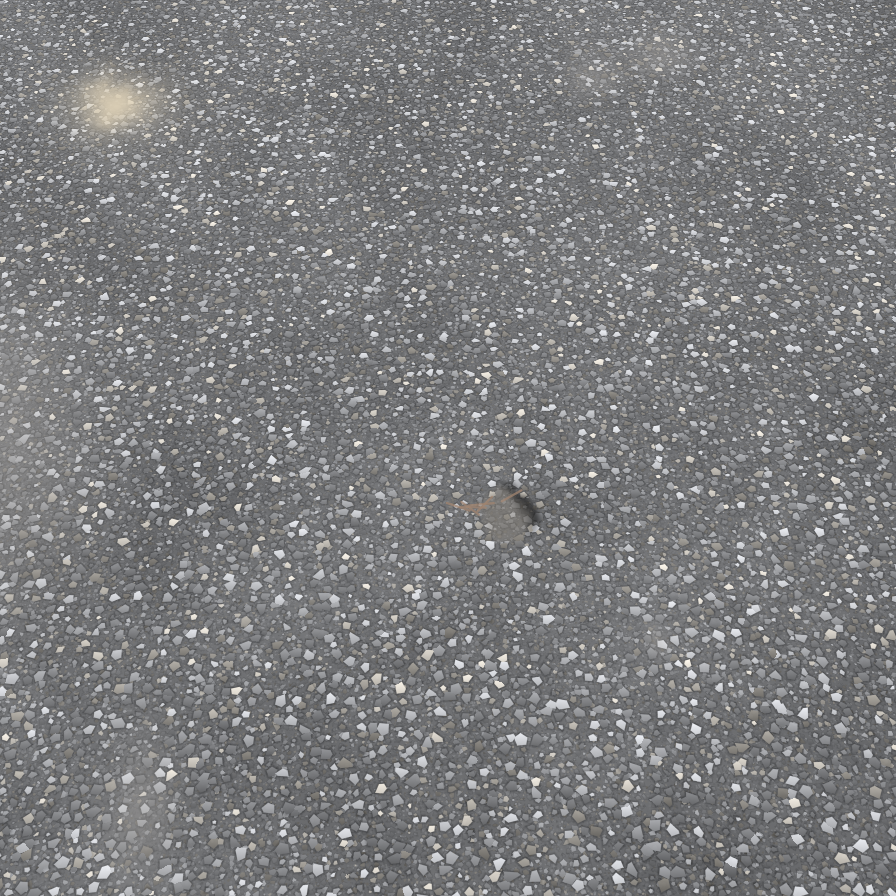
A WebGL 1 fragment shader for this texture:

```glsl
precision highp float;
uniform vec2 u_resolution;

#define STONE_DENSITY 60.0
#define PERSPECTIVE 0.45
#define BINDER_TONE 0.43
#define SHADOW_DEPTH 0.09
#define MOTTLE 0.022
#define COOL_TINT vec3(0.990, 1.0, 1.022)
#define WARM_TINT vec3(1.025, 1.0, 0.955)
#define SAND_COLOR vec3(0.86, 0.81, 0.71)
#define DUST_COLOR vec3(0.66, 0.65, 0.64)
#define TWIG_COLOR vec3(0.63, 0.52, 0.44)

float hash(vec2 p) {
  vec3 q = fract(vec3(p.xyx) * 0.1031);
  q += dot(q, q.yzx + 33.33);
  return fract((q.x + q.y) * q.z);
}

// Convex five-sided pebble with uneven sides, negative inside
float pebble(vec2 p, float radius, vec2 id) {
  float d = -1.0;
  float turn = 6.2832 * hash(id + 7.3);
  for (int i = 0; i < 5; i++) {
    float k = float(i);
    float jitter = hash(id + 13.7 * (k + 1.0));
    float angle = turn + 1.2566 * (k + 0.6 * jitter);
    vec2 normal = vec2(cos(angle), sin(angle));
    d = max(d, dot(p, normal) - radius * (0.65 + 0.5 * jitter));
  }
  return d;
}

// Cellular scatter: distance to nearest pebble, its random tone, height in it
vec3 scatter(vec2 p) {
  vec2 cell = floor(p);
  vec3 nearest = vec3(1.0, 0.0, 0.0);
  for (int j = -1; j <= 1; j++) {
    for (int i = -1; i <= 1; i++) {
      vec2 id = cell + vec2(float(i), float(j));
      vec2 offset = vec2(hash(id + 1.7), hash(id + 91.1));
      vec2 q = p - id - 0.1 - 0.8 * offset;
      float radius = mix(0.14, 0.43, hash(id + 41.9));
      float d = pebble(q, radius, id);
      if (d < nearest.x) nearest = vec3(d, hash(id + 63.5), q.y);
    }
  }
  return nearest;
}

// Broad unevenness from layered sines
float mottle(vec2 p) {
  float sum = 0.0;
  float weight = 1.0;
  for (int i = 0; i < 4; i++) {
    sum += weight * sin(p.x + 1.7 * sin(p.y * 0.8)) * sin(p.y + 1.3 * sin(p.x * 0.7));
    p = mat2(1.5, 1.1, -1.1, 1.5) * p + 2.3;
    weight *= 0.65;
  }
  return sum;
}

float blob(vec2 p, vec2 center, vec2 radii) {
  vec2 q = (p - center) / radii;
  return exp(-dot(q, q));
}

float segment(vec2 p, vec2 a, vec2 b) {
  vec2 ab = b - a;
  return length(p - a - ab * clamp(dot(p - a, ab) / dot(ab, ab), 0.0, 1.0));
}

void main() {
  vec2 uv = gl_FragCoord.xy / u_resolution;
  float pixel = 1.0 / u_resolution.y;

  // Ground plane receding towards the top
  float depth = 1.0 / (1.0 - PERSPECTIVE * uv.y);
  vec2 ground = vec2(uv.x - 0.5, uv.y) * depth + 4.0;
  float broad = mottle(uv * 9.0);

  // Three pebble sizes, fine grit first and coarse stones on top
  vec3 color = BINDER_TONE * COOL_TINT;
  for (int i = 0; i < 3; i++) {
    float size = float(i) * 0.5;
    float density = STONE_DENSITY * exp2(2.0 - float(i));
    vec3 stone = scatter(ground * density + 17.0 * float(i));
    float blur = max(0.05, 0.75 * pixel * density * depth);
    float cover = 1.0 - smoothstep(-blur, blur, stone.x);
    float rim = 1.0 - smoothstep(0.0, 0.22, stone.x);
    float tone = mix(0.36, 0.47, size) + mix(0.22, 0.45, size) * pow(stone.y, 1.7);
    tone += 0.16 * size * stone.z;
    vec3 tint = mix(COOL_TINT, WARM_TINT, step(0.8, fract(stone.y * 7.0)));
    color -= SHADOW_DEPTH * size * rim;
    color = mix(color, tone * tint, cover * mix(0.8, 0.95, size));
  }
  color += MOTTLE * broad + 0.02 * uv.y;

  // Pale dust and sand lying over the stones
  vec2 wavy = uv + 0.008 * vec2(broad, mottle(uv * 23.0));
  float dust = blob(wavy, vec2(0.74, 0.94), vec2(0.04, 0.025))
    + blob(wavy, vec2(0.66, 0.92), vec2(0.03, 0.03))
    + blob(wavy, vec2(0.16, 0.10), vec2(0.035, 0.08))
    + blob(wavy, vec2(0.745, 0.285), vec2(0.014, 0.02))
    + blob(wavy, vec2(0.0, 0.5), vec2(0.09, 0.16));
  color = mix(color, DUST_COLOR, 0.4 * min(dust, 1.0));
  float sand = blob(wavy, vec2(0.135, 0.888), vec2(0.042, 0.026));
  float halo = blob(wavy, vec2(0.14, 0.87), vec2(0.075, 0.05));
  color = mix(color, SAND_COLOR, 0.85 * sand + 0.12 * halo);

  // Shallow hollow with a shaded rim and a few dry twigs
  vec2 hollow = wavy - vec2(0.565, 0.42);
  float inside = 1.0 - smoothstep(0.018, 0.03, length(hollow));
  float crescent = smoothstep(0.006, 0.025, dot(hollow, vec2(0.85, 0.53)))
    * (1.0 - smoothstep(0.025, 0.036, length(hollow)));
  color = mix(color, vec3(0.53, 0.51, 0.48), 0.5 * inside);
  color *= 1.0 - 0.45 * crescent;
  for (int i = 0; i < 6; i++) {
    float k = float(i);
    vec2 start = vec2(0.515 + 0.009 * k, 0.425 + 0.02 * hash(vec2(k, 3.0)));
    float angle = 5.0 * hash(vec2(k, 8.0)) - 1.5;
    vec2 end = start + 0.028 * vec2(cos(angle), 0.7 * sin(angle));
    float twig = 1.0 - smoothstep(0.0006, 0.0006 + 1.2 * pixel, segment(uv, start, end));
    color = mix(color, TWIG_COLOR, 0.75 * twig);
  }

  gl_FragColor = vec4(clamp(color, 0.0, 1.0), 1.0);
}
```
